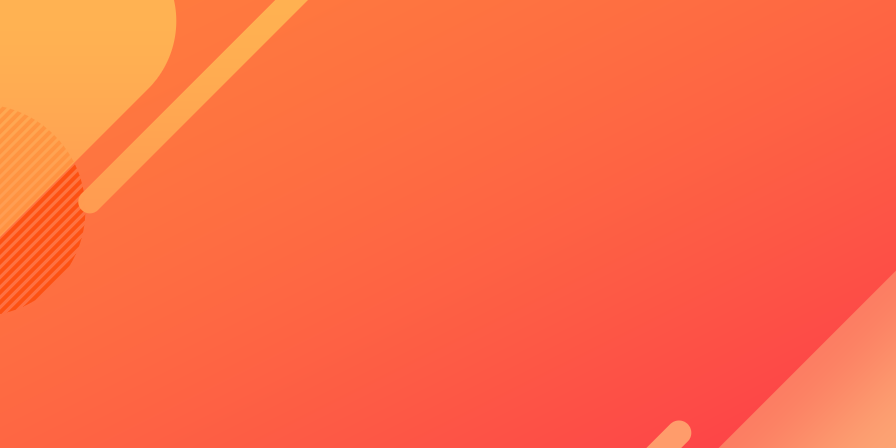
Reproduce this background procedurally as a Shadertoy shader.

```glsl
// Antialiased coverage of a signed distance
float cover(float d) {
    return clamp(0.5 - d * iResolution.y, 0.0, 1.0);
}

// Round-ended bar running from tip along a 45 degree diagonal
float diagonalBar(vec2 p, vec2 tip, float side, float radius) {
    vec2 axis = side * vec2(0.70711);
    vec2 q = p - tip;
    return length(q - axis * max(dot(q, axis), 0.0)) - radius;
}

// Distance to the nearest of many parallel diagonal stripes
float diagonalStripes(vec2 p, float period) {
    float v = (p.x - p.y) / period;
    return (abs(fract(v) - 0.5) - 0.28) * period * 0.70711;
}

void mainImage(out vec4 fragColor, in vec2 fragCoord) {
    vec2 p = fragCoord / iResolution.y;

    // Corner to corner gradient, orange to red
    float t = clamp((p.x * 0.5 + 1.0 - p.y) * 0.5, 0.0, 1.0);
    vec3 color = vec3(1.0 - 0.01 * t, 0.49 - 0.1 * t - 0.16 * t * t, 0.24 + 0.045 * t);

    // Striped disc on the left edge
    float disc = length(p - vec2(-0.046, 0.531)) - 0.2365;
    float stripes = cover(max(disc, diagonalStripes(p, 0.0224)));
    color = mix(color, vec3(0.99, 0.31, 0.06), stripes * 0.95);

    // Large amber lobe, with the stripes showing faintly through
    vec3 amber = mix(vec3(1.0, 0.61, 0.32), vec3(1.0, 0.70, 0.32), smoothstep(0.45, 1.0, p.y));
    float lobe = cover(diagonalBar(p, vec2(0.180, 0.953), -1.0, 0.2135));
    vec3 lobeColor = mix(amber, vec3(1.0, 0.55, 0.22), stripes * 0.65);
    color = mix(color, lobeColor, lobe);

    // Slim amber bar rising to the top edge
    float slimBar = cover(diagonalBar(p, vec2(0.2005, 0.5495), 1.0, 0.0258));
    color = mix(color, amber, slimBar * 0.97);

    // Short peach bar on the bottom edge
    float shortBar = cover(diagonalBar(p, vec2(1.5156, 0.0339), -1.0, 0.0275));
    color = mix(color, vec3(1.0, 0.61, 0.42), shortBar);

    // Peach triangle in the lower right corner
    float depth = (p.x - p.y - 1.604) * 0.70711;
    vec3 peach = mix(vec3(0.99, 0.49, 0.385), vec3(0.99, 0.64, 0.45), smoothstep(-0.02, 0.29, depth));
    color = mix(color, peach, cover(-depth));

    fragColor = vec4(color, 1.0);
}
```
